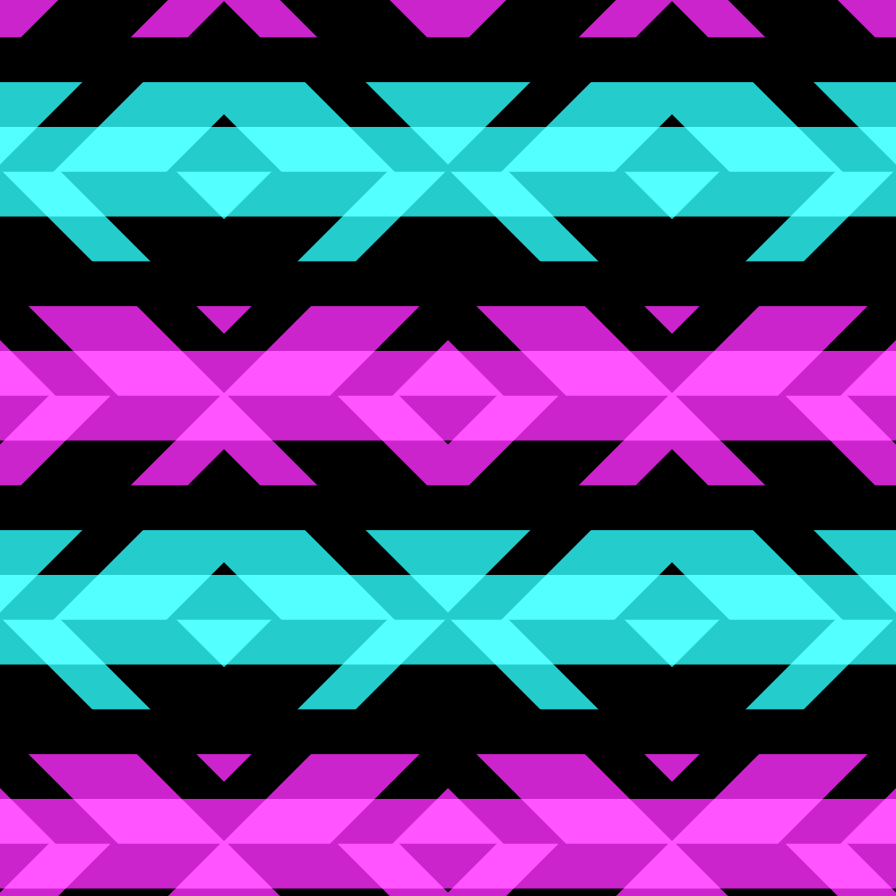
Write a Shadertoy shader that draws this pattern.

```glsl
// Woven zigzag bands: cyan and magenta stripes crossed by mirrored diagonals on black.

const float REPEATS = 2.0;             // tiles across and down
const float TILE = 384.0;              // design units per tile
const float BAND = TILE / 2.0;         // height of one colour band
const float ROW = BAND / 5.0;          // each band: four patterned rows, one black
const float BAND_TOP = 70.4;           // offset of the first band from the top

const vec3 BACKGROUND   = vec3(0.0);
const vec3 CYAN         = vec3(0.14, 0.80, 0.80);
const vec3 CYAN_LIGHT   = vec3(0.33, 1.00, 1.00);
const vec3 MAGENTA      = vec3(0.80, 0.14, 0.80);
const vec3 MAGENTA_LIGHT = vec3(1.00, 0.33, 1.00);

// Diagonal edges, as (start, end) in design units
const vec2 CYAN_ROOF     = vec2(-98.0, -1.0);
const float CYAN_WEDGE   = 51.0;
const float CYAN_DIAMOND = 188.0;
const vec2 CYAN_LEG      = vec2(287.0, 337.0);
const float MAGENTA_TIP  = 286.0;
const vec2 MAGENTA_ARM   = vec2(337.0, 430.0);
const float MAGENTA_DIAMOND = 483.5;
const vec2 MAGENTA_LEG   = vec2(-385.0, -336.0);
const vec2 MAGENTA_VEE   = vec2(-242.0, -189.0);

// Smoothed step: one where x lies past the edge
float past(float x, float edge, float blur) {
    return clamp(0.5 + (x - edge) / blur, 0.0, 1.0);
}

// Smoothed interval
float inside(float x, vec2 span, float blur) {
    return past(x, span.x, blur) * (1.0 - past(x, span.y, blur));
}

float cyanDiagonals(float fall, float rise, float lower, float blur) {
    float top = inside(fall, CYAN_ROOF, blur) + past(fall, CYAN_WEDGE, blur);
    float bottom = 1.0 - past(rise, CYAN_DIAMOND, blur) + inside(rise, CYAN_LEG, blur);
    return mix(top, bottom, lower);
}

float magentaDiagonals(float fall, float rise, float lower, float blur) {
    float top = 1.0 - past(rise, MAGENTA_TIP, blur)
              + inside(rise, MAGENTA_ARM, blur)
              + past(rise, MAGENTA_DIAMOND, blur);
    float bottom = inside(fall, MAGENTA_LEG, blur) + inside(fall, MAGENTA_VEE, blur);
    return mix(top, bottom, lower);
}

void mainImage(out vec4 fragColor, in vec2 fragCoord) {
    vec2 uv = fragCoord / iResolution.xy;
    vec2 p = vec2(uv.x, 1.0 - uv.y) * REPEATS * TILE;
    float pixel = REPEATS * TILE / min(iResolution.x, iResolution.y);
    float diagonalBlur = pixel * 1.414;

    // Mirror across each tile; split the height into alternating bands
    float across = abs(mod(p.x, TILE) - TILE * 0.5);
    float shifted = p.y - BAND_TOP + ROW * 0.5;
    float isMagenta = mod(floor(shifted / BAND), 2.0);
    float down = mod(shifted, BAND) - ROW * 0.5;
    float y = down + BAND_TOP + isMagenta * BAND;

    // Horizontal rows
    float body = inside(down, vec2(0.0, 4.0 * ROW), pixel);
    float core = inside(down, vec2(ROW, 3.0 * ROW), pixel);
    float lower = past(down, 2.0 * ROW, pixel);

    // Diagonals
    float fall = across - y;
    float rise = across + y;
    float diagonal = isMagenta > 0.5
        ? magentaDiagonals(fall, rise, lower, diagonalBlur)
        : cyanDiagonals(fall, rise, lower, diagonalBlur);

    // Either layer gives the base colour, both together the light one
    vec3 base = mix(CYAN, MAGENTA, isMagenta);
    vec3 light = mix(CYAN_LIGHT, MAGENTA_LIGHT, isMagenta);
    vec3 color = mix(BACKGROUND, base, max(core, body * diagonal));
    color = mix(color, light, core * diagonal);
    fragColor = vec4(color, 1.0);
}
```
